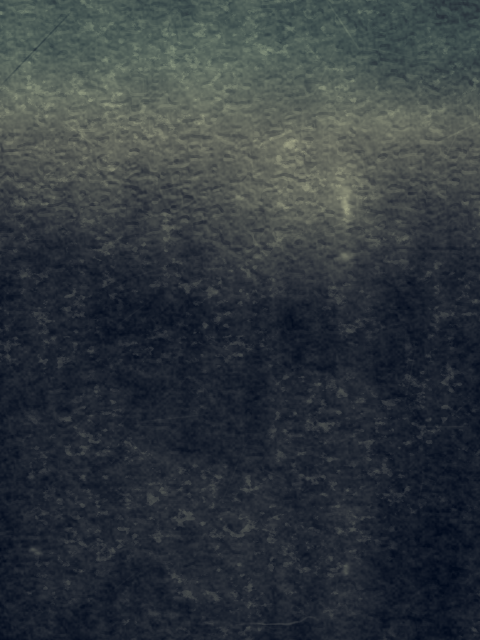
Reproduce this texture procedurally as a WebGL 1 fragment shader.

```glsl
precision highp float;
uniform vec2 u_resolution;

float hash(vec2 p) {
  return fract(sin(dot(p, vec2(127.1, 311.7))) * 43758.545);
}

float noise(vec2 p) {
  vec2 i = floor(p), f = fract(p);
  f = f * f * (3.0 - 2.0 * f);
  return mix(mix(hash(i), hash(i + vec2(1.0, 0.0)), f.x),
             mix(hash(i + vec2(0.0, 1.0)), hash(i + vec2(1.0)), f.x), f.y);
}

float fbm(vec2 p) {
  float sum = 0.0, amp = 0.5;
  for (int i = 0; i < 4; i++) {
    sum += amp * noise(p);
    p = mat2(1.6, 1.2, -1.2, 1.6) * p + 7.3;
    amp *= 0.5;
  }
  return sum / 0.9375;
}

float blob(vec2 p, vec2 center, vec2 radius) {
  vec2 d = (p - center) / radius;
  return exp(-dot(d, d));
}

// Soft line that fades towards both ends
float scratch(vec2 p, vec2 a, vec2 b, float width) {
  vec2 ab = b - a;
  float h = clamp(dot(p - a, ab) / dot(ab, ab), 0.0, 1.0);
  float d = length(p - a - ab * h);
  return (1.0 - smoothstep(0.0, width, d)) * (0.35 + 2.6 * h * (1.0 - h));
}

// Raised paint: fine grain plus wide, flat chips
float paintHeight(vec2 p) {
  vec2 q = p + 0.006 * (noise(p * 70.0) - 0.5);
  float chips = smoothstep(0.62, 0.78, noise(q * vec2(62.0, 105.0)));
  float flecks = smoothstep(0.50, 0.80, noise(q * vec2(110.0, 165.0) + 31.0));
  return 0.6 * chips + 0.4 * flecks + 0.35 * noise(p * 230.0);
}

// Broad brightness; y runs downwards from the top
float broadTone(vec2 s) {
  float edge = 0.325 + 0.085 * blob(s, vec2(0.62, 0.34), vec2(0.2, 0.3))
             - 0.025 * smoothstep(0.3, 0.0, s.x) - 0.015 * smoothstep(0.76, 0.9, s.x);
  float fall = smoothstep(edge - 0.17, edge + 0.15, s.y);
  float top = mix(0.325, 0.40, smoothstep(0.0, 0.17, s.y));
  float tone = mix(top, 0.125, fall);
  tone -= 0.10 * blob(s, vec2(1.02, 0.13), vec2(0.24, 0.055));
  tone -= 0.06 * blob(s, vec2(1.0, 0.0), vec2(0.35, 0.12));
  tone += 0.06 * blob(s, vec2(0.84, 0.195), vec2(0.14, 0.03));
  tone += 0.05 * blob(s, vec2(0.715, 0.31), vec2(0.035, 0.13));
  tone += 0.035 * blob(s, vec2(0.72, 0.85), vec2(0.05, 0.3));
  tone += 0.025 * blob(s, vec2(0.42, 0.78), vec2(0.2, 0.22));
  tone -= 0.025 * smoothstep(0.765, 0.80, s.x) * smoothstep(0.4, 0.7, s.y);
  tone -= 0.025 * blob(s, vec2(0.35, 0.51), vec2(0.4, 0.05));
  return tone;
}

vec3 paintColor(float tone, float coolness) {
  vec3 navy = vec3(0.065, 0.095, 0.148), slate = vec3(0.18, 0.20, 0.23);
  vec3 stone = vec3(0.40, 0.415, 0.375);
  vec3 c = mix(navy, slate, clamp((tone - 0.09) / 0.11, -0.5, 1.0));
  c = mix(c, stone, max((tone - 0.20) / 0.21, 0.0));
  return c + coolness * vec3(-0.03, 0.012, 0.012);
}

// Scattered hairlines, mostly diagonal
float hairlines(vec2 p) {
  float sum = 0.0;
  for (int i = 0; i < 26; i++) {
    float k = float(i);
    vec2 a = vec2(0.75 * hash(vec2(k, 1.0)), hash(vec2(k, 2.0)));
    float angle = 0.8 + 1.6 * (hash(vec2(k, 3.0)) - 0.5) + 1.5 * step(0.65, hash(vec2(k, 4.0)));
    vec2 b = a + (0.03 + 0.09 * hash(vec2(k, 5.0))) * vec2(cos(angle), sin(angle));
    sum += scratch(p, a, b, 0.0022) * (0.3 + 0.7 * hash(vec2(k, 6.0)));
  }
  return sum;
}

void main() {
  vec2 uv = gl_FragCoord.xy / u_resolution;
  vec2 s = vec2(uv.x, 1.0 - uv.y);
  vec2 p = vec2(uv.x * 0.75, uv.y);
  float tone = broadTone(s);
  float lit = smoothstep(0.12, 0.32, tone);

  // Clouded wear, vertical streaks and grain
  float worn = fbm(p * 13.0 + 4.0);
  tone += 0.10 * (worn - 0.5) * mix(0.8, 1.0, lit);
  tone += 0.025 * (noise(p * vec2(45.0, 4.0)) - 0.5);
  tone += 0.10 * (fbm(p * 75.0) - 0.5);
  tone += 0.05 * (noise(p * 260.0) - 0.5);
  float speck = smoothstep(0.56, 0.78, fbm(p * vec2(85.0, 110.0) + 19.0));
  tone += 0.10 * speck * smoothstep(0.38, 0.62, worn);

  // Relief light on chips
  float relief = paintHeight(p + vec2(0.0008, 0.0024)) - paintHeight(p - vec2(0.0008, 0.0024));
  float rough = 0.7 + 0.5 * blob(s, vec2(0.35, 0.27), vec2(0.7, 0.12));
  tone += clamp(relief, -0.6, 0.6) * rough * mix(0.055, 0.10, lit);

  // Scratches and larger bare spots
  float marks = 0.6 * hairlines(p);
  marks += scratch(p, vec2(0.11, 0.98), vec2(0.53, 1.0) * vec2(0.36, 1.0), 0.002) * 0.3;
  marks += scratch(p, vec2(0.51, 1.0), vec2(0.56, 0.925), 0.0025);
  marks += scratch(p, vec2(0.10, 0.81), vec2(0.15, 0.77), 0.0025);
  marks += scratch(p, vec2(0.685, 0.778), vec2(0.75, 0.81), 0.0025);
  marks -= 1.6 * scratch(p, vec2(0.0, 0.865), vec2(0.11, 0.98), 0.0025);
  float ragged = 0.012 * (noise(p * 60.0) - 0.5);
  marks += 1.6 * scratch(p + vec2(0.0, ragged), vec2(0.37, 0.022), vec2(0.50, 0.033), 0.0035);
  float bare = blob(s + ragged, vec2(0.723, 0.32), vec2(0.007, 0.022))
             + blob(s + ragged, vec2(0.722, 0.403), vec2(0.013, 0.006))
             + blob(s + ragged, vec2(0.72, 0.89), vec2(0.009, 0.008))
             + blob(s + ragged, vec2(0.07, 0.86), vec2(0.01, 0.006));
  tone += 0.055 * marks + 0.17 * bare;

  float coolness = (1.0 - smoothstep(0.05, 0.24, s.y)) * smoothstep(0.12, 0.3, tone);
  gl_FragColor = vec4(clamp(paintColor(tone, coolness), 0.0, 1.0), 1.0);
}
```
